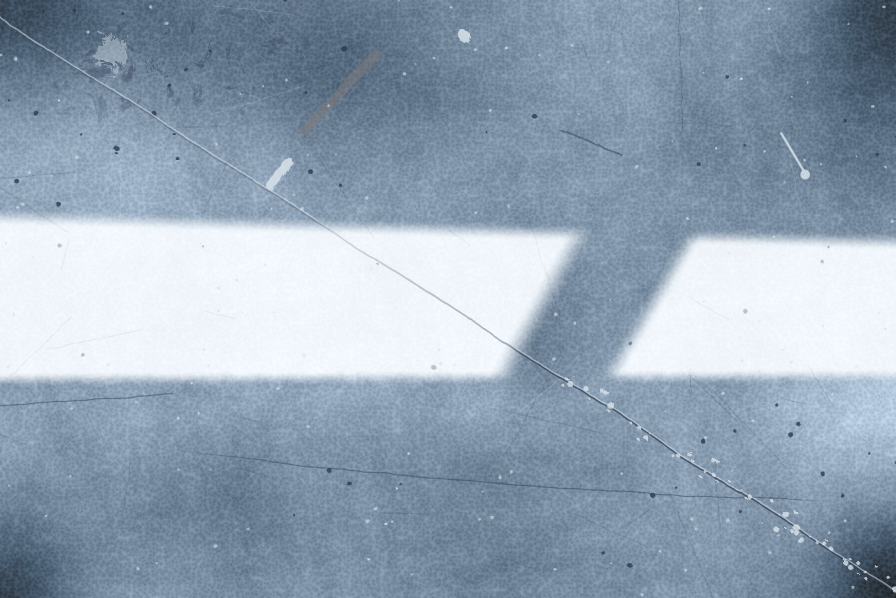
A Shadertoy shader for this texture:

```glsl
// Worn blue-grey concrete floor with two slanted patches of window light and a diagonal crack.

const vec3 TINT = vec3(-0.08, 0.0, 0.08);  // cool cast added to the grey level
const vec3 SUNLIT = vec3(0.945, 0.967, 0.988);
const vec3 PAINT = vec3(0.85, 0.89, 0.92);
const vec3 INK = vec3(0.17, 0.22, 0.31);
const vec3 RUST = vec3(0.50, 0.48, 0.48);
const float BASE_LEVEL = 0.59;
const float GRAIN = 0.11;
const float MOTTLE = 0.045;
const int SCRATCHES = 50;

float hash(vec2 p) { return fract(sin(dot(p, vec2(127.1, 311.7))) * 43758.5); }
vec2 hash2(vec2 p) { return vec2(hash(p), hash(p + 37.3)); }

// Cellular noise: distance to the nearest seed, and its random id
vec2 cellular(vec2 p) {
  vec2 cell = floor(p), best = vec2(9.0, 0.0);
  for (int k = 0; k < 9; k++) {
    vec2 c = cell + vec2(k % 3 - 1, k / 3 - 1);
    float d = length(c + hash2(c) - p);
    if (d < best.x) best = vec2(d, hash(c + 91.7));
  }
  return best;
}

// Layered, rotated and warped sines, about -1 to 1
float clouds(vec2 p) {
  float sum = 0.0, amp = 0.5;
  for (int i = 0; i < 6; i++) {
    p = mat2(0.8, 0.6, -0.6, 0.8) * p * 1.75 + 1.7;
    p += 0.7 * sin(p.yx * 0.8 + float(i));
    sum += amp * sin(p.x) * sin(p.y);
    amp *= 0.72;
  }
  return sum;
}

float blob(vec2 p, float x, float y, float rx, float ry) {
  vec2 d = (p - vec2(x, y)) / vec2(rx, ry);
  return exp(-dot(d, d));
}

float cover(float d, float width) {
  float aa = 0.8 / iResolution.y;
  return 1.0 - smoothstep(width - aa, width + aa, d);
}

float segment(vec2 p, float ax, float ay, float bx, float by) {
  vec2 pa = p - vec2(ax, ay), ba = vec2(bx - ax, by - ay);
  return length(pa - ba * clamp(dot(pa, ba) / dot(ba, ba), 0.0, 1.0));
}

float specks(vec2 p, float scale, float density, float size) {
  vec2 c = cellular(p * scale);
  float radius = size * (0.35 + 0.65 * fract(c.y * 173.0));
  return step(c.y, density) * cover(c.x / scale, radius);
}

// Horizontal band of light, interrupted by the shadow of a slanted bar
float windowLight(vec2 p) {
  float top = p.y - 0.640 + 0.028 * p.x;
  float bottom = p.y - 0.362 - 0.004 * p.x;
  float barLeft = p.x - 0.843 - 0.551 * (p.y - 0.361);
  float barRight = p.x - 1.006 - 0.587 * (p.y - 0.365);
  float panes = 1.0 - smoothstep(-0.035, 0.019, barLeft) + smoothstep(-0.010, 0.034, barRight);
  return panes * (1.0 - smoothstep(-0.018, 0.013, top)) * smoothstep(-0.010, 0.016, bottom);
}

// Broad light and dark areas of the shaded floor
float floorLevel(vec2 p) {
  float v = BASE_LEVEL;
  v += 0.10 * blob(p, 0.18, 0.71, 0.40, 0.12);
  v += 0.06 * blob(p, 0.75, 0.33, 0.80, 0.07);
  v += 0.20 * blob(p, 1.48, 0.31, 0.16, 0.11);
  v += 0.05 * blob(p, 0.98, 0.88, 0.22, 0.13);
  v -= 0.13 * blob(p, 0.62, 0.87, 0.24, 0.14);
  v -= 0.12 * blob(p, 0.28, 0.97, 0.36, 0.13);
  v -= 0.09 * blob(p, 1.36, 0.77, 0.26, 0.13);
  v -= 0.08 * blob(p, 0.91, 0.42, 0.12, 0.10);
  v -= 0.09 * blob(p, 0.38, 0.12, 0.20, 0.12);
  v -= 0.09 * blob(p, 0.81, 0.09, 0.14, 0.18);
  // Dark corners
  v -= 0.22 * blob(p, 0.0, 1.0, 0.15, 0.13);
  v -= 0.32 * blob(p, 1.5, 0.98, 0.13, 0.17);
  v -= 0.33 * blob(p, 0.0, 0.0, 0.11, 0.12);
  return v - 0.42 * blob(p, 1.5, 0.0, 0.13, 0.12);
}

void mainImage(out vec4 fragColor, in vec2 fragCoord) {
  vec2 p = fragCoord / iResolution.xy * vec2(1.5, 1.0);
  float cloud = clouds(p * 9.0), fine = clouds(p * 43.0 + 5.0);
  vec2 q = p + 0.0025 * vec2(fine, cloud);
  float light = windowLight(p + 0.0015 * fine);

  // Floor tone, grain and stains
  float grain = cellular(p * 150.0).x - 0.45 + 0.35 * (hash(floor(p * 340.0)) - 0.5);
  float relief = MOTTLE * (cloud + 0.6 * fine) + GRAIN * grain;
  float level = floorLevel(p) + relief;
  vec3 color = max(level + TINT * smoothstep(0.05, 0.4, level), 0.02);
  float wear = blob(p, 0.30, 0.90, 0.30, 0.12);
  color = mix(color, INK, 0.5 * wear * smoothstep(0.25, 0.8, fine + 0.4 * cloud));
  color = mix(color, RUST, 0.5 * cover(segment(q, 0.63, 0.91, 0.51, 0.78), 0.008));
  color = mix(color, SUNLIT + 0.22 * relief, light);
  float strength = mix(1.0, 0.35, light);

  // Random hairline scratches
  for (int i = 0; i < SCRATCHES; i++) {
    vec2 seed = vec2(i, 4.7), a = hash2(seed) * vec2(1.5, 1.0);
    float angle = 6.283 * hash(seed + 9.1), reach = 0.03 + 0.17 * hash(seed + 5.3);
    vec2 b = a + reach * vec2(cos(angle), sin(angle));
    vec3 tone = hash(seed + 2.9) < 0.7 ? INK : PAINT;
    color = mix(color, tone, 0.22 * strength * cover(segment(q, a.x, a.y, b.x, b.y), 0.0007));
  }
  // Long scratches
  float sweep = abs(q.y - 0.29 + 0.16 * p.x - 0.05 * p.x * p.x);
  float marks = cover(sweep, 0.0009) * smoothstep(0.2, 0.5, p.x) * (1.0 - smoothstep(1.3, 1.4, p.x));
  marks += cover(segment(q, 0.0, 0.322, 0.29, 0.341), 0.0009);
  marks += cover(segment(q, 0.94, 0.781, 1.04, 0.742), 0.0014);
  marks += 0.6 * cover(segment(q, 1.135, 1.0, 1.143, 0.78), 0.0008);
  color = mix(color, INK, 0.5 * min(marks, 1.0));

  // Ink spots, paint flecks, splashes and a drip
  color = mix(color, INK, 0.8 * strength * specks(q, 24.0, 0.05 + 0.2 * wear, 0.0048));
  float paint = 0.75 * specks(q + 3.1, 38.0, 0.07, 0.0035);
  paint += cover(segment(q, 0.452, 0.69, 0.482, 0.729) + 0.004 * fine, 0.007);
  paint += cover(length(p - vec2(1.348, 0.708)), 0.008);
  paint += cover(segment(p, 1.308, 0.777, 1.345, 0.715), 0.002);
  paint += cover(length(q - vec2(0.777, 0.942)) + 0.005 * fine, 0.009);
  paint += 0.45 * cover(length(q - vec2(0.185, 0.914)) + 0.028 * fine, 0.025);
  color = mix(color, PAINT, 0.85 * min(paint, 1.0));

  // Crack: pale at upper left, dark with chipped edges at lower right
  float crack = 0.843 * (q.y - 0.967 + 0.638 * p.x + 0.002 * sin(p.x * 23.0));
  float depth = mix(0.3, 0.75, smoothstep(0.5, 0.95, p.x)) * mix(1.0, 0.6, light);
  color = mix(color, PAINT, 0.6 * (1.0 - light) * cover(abs(crack - 0.002), 0.0014));
  color = mix(color, INK, depth * cover(abs(crack), 0.0013));
  float chips = smoothstep(0.8, 1.3, p.x) * exp(-abs(crack) * 110.0);
  color = mix(color, PAINT, 0.8 * specks(q, 85.0, 0.7 * chips, 0.006));
  fragColor = vec4(clamp(color, 0.0, 1.0), 1.0);
}
```
